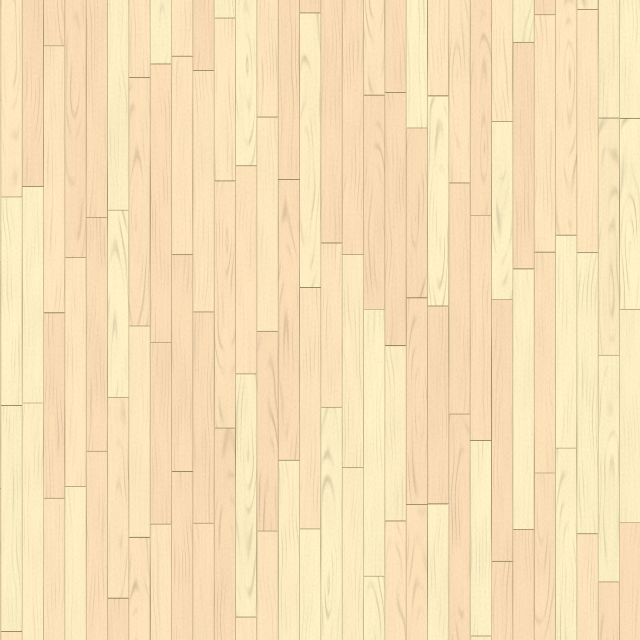
Give the GLSL for this texture, as a Shadertoy shader.

```glsl
// Pale maple strip floor: thirty columns of upright planks with staggered ends and fine grain.

const float COLUMNS = 30.0;         // planks across the canvas
const float COLUMN_SHIFT = 0.04;    // offset of the first seam, in plank widths
const float PLANK_LENGTH = 0.355;   // mean length, in canvas heights
const float END_JITTER = 0.36;      // spread of plank ends, in mean lengths
const float SEAM_WIDTH = 0.0012;
const float ARCHED_SHARE = 0.36;    // planks that show arched grain
const float ARCH_STRETCH = 9.0;     // height of an arch over its width
const float RINGS = 5.5;            // growth rings per plank width
const float TAN_SHARE = 0.42;
const float LIGHT_SHARE = 0.28;

const vec3 TAN_WOOD = vec3(0.982, 0.864, 0.711);
const vec3 MID_WOOD = vec3(1.0, 0.898, 0.738);
const vec3 LIGHT_WOOD = vec3(1.0, 0.944, 0.774);
const vec3 GRAIN_TINT = vec3(0.70, 0.70, 0.69);
const vec3 SEAM_COLOR = vec3(0.37, 0.35, 0.22);

float hash(vec2 p) {
    vec3 q = fract(p.xyx * 0.1031);
    q += dot(q, q.yzx + 33.33);
    return fract((q.x + q.y) * q.z);
}

vec2 gradient(vec2 cell) {
    float angle = 6.28318 * hash(cell);
    return vec2(cos(angle), sin(angle));
}

// Gradient noise, roughly -0.7 to 0.7
float noise(vec2 p) {
    vec2 i = floor(p), f = p - i;
    vec2 w = f * f * f * (f * (f * 6.0 - 15.0) + 10.0);
    vec2 e = vec2(1.0, 0.0);
    float low = mix(dot(gradient(i), f), dot(gradient(i + e), f - e), w.x);
    float high = mix(dot(gradient(i + e.yx), f - e.yx), dot(gradient(i + 1.0), f - 1.0), w.x);
    return mix(low, high, w.y);
}

// Share of a pixel covered by a seam whose centre lies at distance d
float seamCoverage(float d, float pixel) {
    float a = d - 0.5 * pixel, b = d + 0.5 * pixel, h = 0.5 * SEAM_WIDTH;
    return (clamp(h, a, b) - clamp(-h, a, b)) / pixel;
}

// Height of a plank end, in mean plank lengths
float plankEnd(float column, float index) {
    return index + END_JITTER * (hash(vec2(column + 71.0, index + 13.0)) - 0.5);
}

vec3 plankTone(float pick) {
    vec3 tone = mix(TAN_WOOD, MID_WOOD, smoothstep(TAN_SHARE - 0.12, TAN_SHARE + 0.12, pick));
    float light = 1.0 - LIGHT_SHARE;
    return mix(tone, LIGHT_WOOD, smoothstep(light - 0.08, light + 0.08, pick));
}

// Amount of dark grain; p is in plank widths, x across and y along from the middle
float grain(vec2 p, vec2 id) {
    float seed = 90.0 * hash(id + 5.0);
    float arched = step(hash(id + 17.0), ARCHED_SHARE);
    float side = hash(id + 23.0) - 0.5;

    // Rings round a heart that is inside arched planks and beside straight ones
    float heart = mix(sign(side) * (1.2 + abs(side)), 0.4 * side, arched);
    float rise = 7.0 * (hash(id + 31.0) - 0.5);
    vec2 q = vec2(p.x - heart, (p.y - rise) / ARCH_STRETCH);
    float warp = 0.18 * noise(vec2(p.x * 1.5 + seed, p.y * 0.35));
    float ring = pow(0.5 + 0.5 * cos(6.28318 * RINGS * (length(q) + warp)), 4.0);
    float fade = smoothstep(-0.2, 0.5, noise(vec2(p.x * 2.0, p.y * 0.4 + seed)));
    float strength = mix(0.12, 0.32, hash(id + 41.0)) + 0.18 * arched;

    // Long fibres, short pores and soft patches
    float fibre = noise(vec2(p.x * 9.0 + seed, p.y * 0.45));
    float pores = noise(vec2(p.x * 15.0 + seed, p.y * 7.0));
    float patches = noise(vec2(p.x * 0.8 + seed, p.y * 0.25));
    return strength * ring * fade + 0.07 * fibre + 0.10 * pores + 0.06 * patches + 0.015;
}

void mainImage(out vec4 fragColor, in vec2 fragCoord) {
    vec2 uv = fragCoord / iResolution.xy;
    vec2 pixel = 1.0 / iResolution.xy;

    // Find the plank
    float x = uv.x * COLUMNS - COLUMN_SHIFT;
    float column = floor(x);
    float y = uv.y / PLANK_LENGTH + hash(vec2(column + 3.0, 8.0));
    float index = floor(y);
    if (y < plankEnd(column, index)) index -= 1.0;
    else if (y >= plankEnd(column, index + 1.0)) index += 1.0;
    float bottom = plankEnd(column, index), top = plankEnd(column, index + 1.0);
    vec2 id = vec2(column, index) + 50.0;

    // Wood
    vec2 local = vec2(x - column - 0.5, (y - 0.5 * (bottom + top)) * PLANK_LENGTH * COLUMNS);
    vec3 color = plankTone(hash(id)) * (1.0 + 0.01 * (hash(id + 61.0) - 0.5));
    color *= mix(vec3(1.0), GRAIN_TINT, clamp(grain(local, id), -0.08, 0.6));

    // Long seams, worn unevenly along their length
    float seam = round(x);
    float wear = smoothstep(0.0, 0.6, noise(vec2(seam * 7.37, uv.y * 5.0)));
    float longSeam = seamCoverage(abs(x - seam) / COLUMNS, pixel.x) * mix(0.36, 0.8, wear);

    // Plank ends
    float nearest = y - bottom < top - y ? index : index + 1.0;
    float gap = min(y - bottom, top - y) * PLANK_LENGTH;
    float depth = mix(0.4, 0.9, hash(vec2(column + 9.0, nearest + 77.0)));
    float endSeam = seamCoverage(gap, pixel.y) * depth;

    color = mix(color, SEAM_COLOR, max(longSeam, endSeam));
    fragColor = vec4(clamp(color, 0.0, 1.0), 1.0);
}
```
